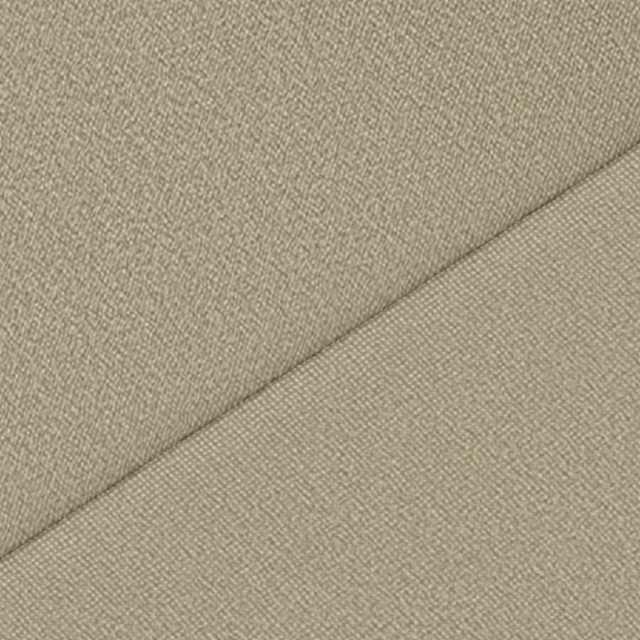
Reproduce this texture procedurally as a Shadertoy shader.

```glsl
// Beige woven cloth with a diagonal fold casting a narrow shadow.
#define THREADS 112.0
#define FOLD_START 0.125
#define FOLD_SLOPE 0.651
#define WEAVE_DEPTH 0.088
#define FIBRE_DEPTH 0.22
#define SHADOW_DEPTH 0.10
#define CREASE_DEPTH 0.13
#define CLOTH vec3(0.651, 0.615, 0.521)

const float TAU = 6.2831853;

float hash(vec2 p) {
    vec3 q = fract(vec3(p.xyx) * 0.1031);
    q += dot(q, q.yzx + 33.33);
    return fract((q.x + q.y) * q.z);
}

float noise(vec2 p) {
    vec2 cell = floor(p), f = fract(p);
    f = f * f * (3.0 - 2.0 * f);
    float low = mix(hash(cell), hash(cell + vec2(1, 0)), f.x);
    float high = mix(hash(cell + vec2(0, 1)), hash(cell + vec2(1, 1)), f.x);
    return mix(low, high, f.y) - 0.5;
}

// Fine grain with its broad variation removed.
float grain(vec2 p) {
    return noise(p) - 0.4 * (noise(p + vec2(1.5, 0.0)) + noise(p + vec2(0.0, 1.5)));
}

// Slanted grains formed by two crossing sets of threads.
float weave(vec2 p, float irregularity, float skew, float weftShare) {
    vec2 q = p * THREADS;
    q += irregularity * vec2(noise(q * 0.4 + 60.0), noise(q * 0.4 + 190.0));
    float warp = cos(TAU * (q.x + skew * q.y));
    float weft = cos(TAU * q.y);
    return 0.6 * warp + weftShare * weft + 0.3 * warp * weft;
}

void mainImage(out vec4 fragColor, in vec2 fragCoord) {
    vec2 uv = fragCoord / iResolution.xy;
    vec2 along = normalize(vec2(1.0, FOLD_SLOPE));
    vec2 across = vec2(-along.y, along.x);
    float d = dot(uv - vec2(0.0, FOLD_START), across);
    d += 0.0018 * noise(vec2(dot(uv, along) * 38.0, 7.0));
    vec2 foldUv = vec2(dot(uv, along), d);

    // The lower sheet is orderly near the fold; the upper one is looser.
    float upper = smoothstep(-0.001, 0.001, d);
    float nearFold = exp(-abs(d) / 0.10);
    float corner = smoothstep(0.55, 1.3, uv.x + uv.y - 0.6);
    vec2 tilted = mat2(0.71, 0.71, -0.71, 0.71) * uv;
    float lowerWeave = weave(foldUv, mix(0.65, 0.3, nearFold), 0.2, mix(0.35, 0.48, nearFold));
    lowerWeave *= mix(0.75, 1.15, nearFold);
    float upperWeave = weave(tilted * 1.06, mix(0.85, 0.6, corner), 0.5, 0.42);
    upperWeave *= mix(0.75, 0.95, corner);
    float light = WEAVE_DEPTH * mix(lowerWeave, upperWeave, upper);

    // Fine fibres and faint mottling.
    float fibres = grain(uv * 225.0 + 20.0) + 0.3 * grain(tilted * 160.0 + 80.0);
    light += FIBRE_DEPTH * fibres * mix(0.65, 0.85, upper) * (1.0 - 0.35 * nearFold);
    light += 0.010 * noise(uv * 28.0 + 11.0);

    // Rounded lit edge below, soft shadow above, thin dark crease between.
    float rim = exp(-pow((d + 0.032) / 0.024, 2.0));
    float shadow = upper * (0.85 * exp(-d / 0.015) + 0.15 * exp(-d / 0.06));
    float crease = exp(-pow((d - 0.0008) / 0.0042, 2.0));
    light += 0.014 * rim - SHADOW_DEPTH * shadow;
    light -= CREASE_DEPTH * crease * (0.85 + 0.6 * noise(foldUv * 70.0));
    light -= 0.02 * exp(-pow((d + 0.004) / 0.006, 2.0));
    light -= 0.016 * corner * upper;

    // Threads drift between warm tan and cool grey.
    float tint = noise(uv * 170.0 + 240.0);
    vec3 colour = CLOTH + light * vec3(1.0, 1.0, 1.03);
    colour += tint * vec3(0.022, -0.004, -0.04);
    fragColor = vec4(clamp(colour, 0.0, 1.0), 1.0);
}
```
